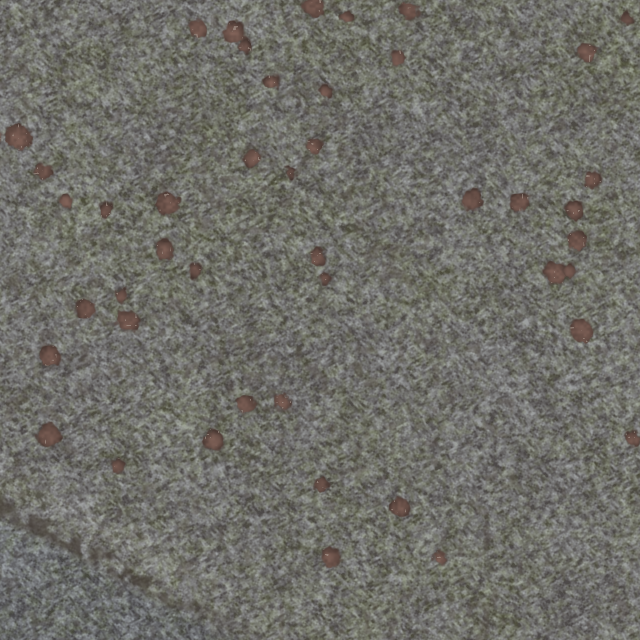
Give the GLSL for this texture, as a WebGL 2 fragment shader.

```glsl
#version 300 es
precision highp float;

uniform vec2 u_resolution;
out vec4 fragColor;

const float HILL_CELLS = 17.0;
const vec3 GRASS_DARK = vec3(0.315, 0.305, 0.28);
const vec3 GRASS_PALE = vec3(0.565, 0.575, 0.555);
const vec3 GREEN_SHIFT = vec3(-0.005, 0.014, -0.075);
const vec3 SOIL = vec3(0.45, 0.345, 0.31);
const vec3 WET_SOIL = vec3(0.31, 0.245, 0.225);

float hash(vec2 p) {
  vec3 q = fract(vec3(p.xyx) * 0.1031);
  q += dot(q, q.yzx + 33.33);
  return fract((q.x + q.y) * q.z);
}

vec2 hash2(vec2 p) {
  return vec2(hash(p + 17.0), hash(p + 71.0));
}

float noise(vec2 p) {
  vec2 i = floor(p);
  vec2 f = fract(p);
  f = f * f * (3.0 - 2.0 * f);
  float low = mix(hash(i), hash(i + vec2(1, 0)), f.x);
  float high = mix(hash(i + vec2(0, 1)), hash(i + vec2(1, 1)), f.x);
  return mix(low, high, f.y);
}

// Noise centred on zero.
float vary(vec2 p, float frequency, float seed) {
  return noise(p * frequency + seed) - 0.5;
}

vec2 rotate(vec2 p, float angle) {
  float c = cos(angle), s = sin(angle);
  return vec2(c * p.x - s * p.y, s * p.x + c * p.y);
}

// Short blades lying along one direction.
float blades(vec2 p, float angle, float seed) {
  return noise(rotate(p, angle) * vec2(140.0, 270.0) + seed) - 0.5;
}

vec3 grass(vec2 p) {
  float lean = smoothstep(-0.15, 0.15, vary(p, 60.0, 5.0));
  float strands = mix(blades(p, 0.75, 11.0), blades(p, -0.5, 47.0), lean);
  float tone = 0.5 + 0.12 * vary(p, 7.0, 3.0) + 0.2 * vary(p, 42.0, 23.0);
  tone += 0.55 * vary(rotate(p, 0.5), 125.0, 61.0) + 0.8 * strands;
  tone += 0.55 * vary(rotate(p, 1.1), 350.0, 83.0);
  vec3 color = mix(GRASS_DARK, GRASS_PALE, clamp(tone, -0.05, 1.2));

  float green = 0.35 * vary(p, 9.0, 31.0) + 0.45 * vary(p, 55.0, 13.0)
              + 0.7 * vary(p, 160.0, 97.0) + 0.12 * (p.x + p.y - 0.9);
  color += GREEN_SHIFT * max(green, -0.25);

  // Thin patches where bare earth shows through.
  float bare = smoothstep(0.24, 0.42, vary(p, 75.0, 53.0) + 0.25 * vary(p, 8.0, 19.0));
  return mix(color, vec3(0.34, 0.305, 0.28), 0.35 * bare);
}

// Signed height above the worn track across the lower left.
float trackOffset(vec2 p) {
  return (p.y + 0.51 * p.x - 0.205) * 0.89 + 0.012 * vary(p, 14.0, 7.0);
}

vec3 wearTrack(vec3 color, vec2 p) {
  float d = trackOffset(p);
  float fade = 1.0 - smoothstep(0.15, 0.48, p.x);
  float rut = 1.0 - smoothstep(0.005, 0.022, abs(d));
  float clods = smoothstep(-0.3, 0.15, vary(p, 75.0, 37.0));
  float verge = exp(-pow((d - 0.045) / 0.024, 2.0));
  float shade = 1.0 - smoothstep(-0.03, 0.0, d);
  color += 0.04 * verge * fade;
  color += shade * vec3(-0.025, -0.015, -0.002);
  return mix(color, vec3(0.28, 0.25, 0.225), rut * clods * 0.7 * fade);
}

vec3 shadeHill(vec2 offset, float radius, vec2 p, float seed) {
  vec2 q = offset / radius;
  float light = 0.76 + 0.25 * (1.0 - dot(q, q)) + 0.1 * dot(q, vec2(-0.3, -0.7));
  light += 0.16 * vary(p, 210.0, seed) + 0.15 * vary(p, 90.0, seed);
  vec3 tint = mix(WET_SOIL, SOIL, smoothstep(0.005, 0.012, radius));
  vec3 color = tint * clamp(light, 0.65, 1.12);
  float stones = smoothstep(0.36, 0.45, vary(p, 240.0, seed + 29.0));
  return mix(color, vec3(0.66, 0.60, 0.56), 0.65 * stones);
}

// Earth mounds strung along the contours of a slow noise field.
vec3 addHills(vec3 color, vec2 p, float pixel) {
  vec2 home = floor(p * HILL_CELLS);
  for (int y = -1; y <= 1; y++) {
    for (int x = -1; x <= 1; x++) {
      vec2 cell = home + vec2(x, y);
      vec2 center = (cell + 0.1 + 0.8 * hash2(cell)) / HILL_CELLS;
      float trail = abs(vary(center, 5.0, 63.0));
      float present = step(trail, 0.14) * step(hash(cell + 203.0), 0.53);
      present *= step(0.13, trackOffset(center));
      float radius = mix(0.0085, 0.02, hash(cell + 131.0));
      vec2 offset = p - center;
      float ragged = 0.008 * vary(p, 85.0, 9.0) + 0.005 * vary(p, 200.0, 15.0);
      float d = length(offset) - radius + ragged;
      float rim = 1.0 - smoothstep(-0.001, 0.004, d);
      float body = 1.0 - smoothstep(-0.0012 - pixel, 0.0008 + pixel * 0.5, d);
      color = mix(color, WET_SOIL, 0.4 * rim * present);
      color = mix(color, shadeHill(offset, radius, p, 67.0), body * present);
    }
  }
  return color;
}

void main() {
  vec2 p = gl_FragCoord.xy / u_resolution.y;
  vec3 color = wearTrack(grass(p), p);
  color = addHills(color, p, 1.0 / u_resolution.y);
  fragColor = vec4(color, 1.0);
}
```
